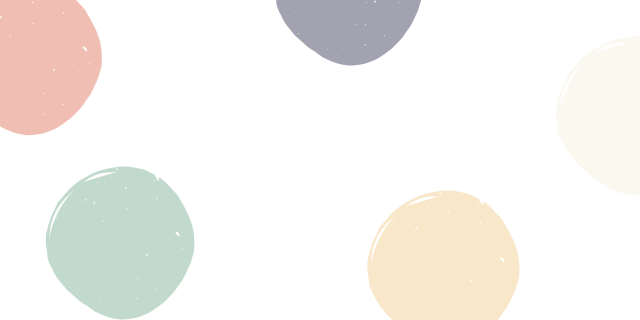
Give the GLSL for this background, as a WebGL 1 fragment shader.

```glsl
precision highp float;
// Five pastel paint dabs on white paper. Every dab shares one hand-cut outline
// (a circle bent by angular harmonics) with dry-brush gaps and hashed flecks.
// Canvas units: height is 1, width is 2. Inside a dab its mean radius is 1.

uniform vec2 u_resolution;

const vec3 PAPER = vec3(1.0);
const vec3 CORAL = vec3(0.941, 0.747, 0.698);
const vec3 SLATE = vec3(0.635, 0.637, 0.690);
const vec3 IVORY = vec3(0.984, 0.973, 0.941);
const vec3 SAGE  = vec3(0.761, 0.853, 0.808);
const vec3 SAND  = vec3(0.973, 0.906, 0.788);

const float EDGE_ROUGHNESS = 0.012;
const float EDGE_GRAIN = 9.0;
const float FLECK_CELL = 0.13;
const float FLECK_DENSITY = 0.17;
const float FLECK_MIN = 0.003;
const float FLECK_MAX = 0.014;
const vec2 DRY_PATCH = vec2(-0.30, -0.87);   // spot with crowded flecks

vec2 hash22(vec2 p) {
  vec3 q = fract(vec3(p.xyx) * vec3(0.1031, 0.1030, 0.0973));
  q += dot(q, q.yzx + 33.33);
  return fract((q.xx + q.yz) * q.zy);
}

float valueNoise(vec2 p) {
  vec2 i = floor(p), f = fract(p);
  f = f * f * (3.0 - 2.0 * f);
  float low  = mix(hash22(i).x, hash22(i + vec2(1.0, 0.0)).x, f.x);
  float high = mix(hash22(i + vec2(0.0, 1.0)).x, hash22(i + 1.0).x, f.x);
  return mix(low, high, f.y);
}

float coverage(float distanceToEdge, float pixel) {
  return 1.0 - smoothstep(-0.7 * pixel, 0.7 * pixel, distanceToEdge);
}

// One cosine and sine pair of the outline
float harmonic(float angle, float order, vec2 amount) {
  return dot(amount, vec2(cos(order * angle), sin(order * angle)));
}

float outline(vec2 p) {
  float a = atan(p.y, p.x);
  float radius = 1.0
    + harmonic(a, 1.0, vec2(-0.003, 0.019))
    + harmonic(a, 2.0, vec2(-0.014, -0.004))
    + harmonic(a, 3.0, vec2(-0.012, 0.008))
    + harmonic(a, 4.0, vec2(0.015, 0.001))
    + harmonic(a, 5.0, vec2(0.004, -0.006));
  radius += EDGE_ROUGHNESS * (valueNoise(p * EDGE_GRAIN + 40.0) - 0.5);
  return length(p) - radius;
}

// Tapered, bowed stroke from a to b
float stroke(vec2 p, vec2 a, vec2 b, float bow, float halfWidth) {
  vec2 axis = normalize(b - a);
  float t = dot(p - a, axis) / distance(a, b);
  float taper = 4.0 * t * (1.0 - t);
  float across = dot(p - a, vec2(-axis.y, axis.x));
  return abs(across - bow * taper) - halfWidth * taper;
}

float brushGaps(vec2 p) {
  float d = stroke(p, vec2(-0.49, 0.835), vec2(-0.08, 0.955), 0.022, 0.021);
  d = min(d, stroke(p, vec2(-0.66, 0.69), vec2(-0.965, 0.08), -0.062, 0.016));
  d = min(d, stroke(p, vec2(0.46, 0.97), vec2(0.515, 0.84), 0.0, 0.018));
  return min(d, stroke(p, vec2(0.735, 0.155), vec2(0.79, 0.09), 0.008, 0.015));
}

// Scattered specks, one at most in each grid cell
float flecks(vec2 p, float pixel) {
  vec2 cell = floor(p / FLECK_CELL);
  vec2 place = hash22(cell + 71.0);
  vec2 trait = hash22(cell + 137.0);
  vec2 center = (cell + 0.2 + 0.6 * place) * FLECK_CELL;
  float crowd = 1.0 - smoothstep(0.08, 0.2, distance(center, DRY_PATCH));
  float present = step(trait.x, FLECK_DENSITY + 0.6 * crowd);
  float size = mix(FLECK_MIN, FLECK_MAX, trait.y * trait.y);
  return present * coverage(length(p - center) - size, pixel);
}

vec3 dab(vec3 base, vec2 uv, vec2 center, float radius, vec3 pigment) {
  vec2 p = (uv - center) / radius;
  float pixel = 1.0 / (u_resolution.y * radius);
  float paint = coverage(outline(p), pixel);
  paint *= 1.0 - coverage(brushGaps(p), pixel);
  paint *= 1.0 - 0.85 * flecks(p, pixel);
  return mix(base, pigment, paint);
}

void main() {
  vec2 uv = gl_FragCoord.xy / u_resolution.y;
  vec3 color = PAPER;
  color = dab(color, uv, vec2(0.086, 0.818), 0.234, CORAL);
  color = dab(color, uv, vec2(1.091, 1.031), 0.2295, SLATE);
  color = dab(color, uv, vec2(1.982, 0.637), 0.2406, IVORY);
  color = dab(color, uv, vec2(0.3776, 0.2396), 0.2315, SAGE);
  color = dab(color, uv, vec2(1.388, 0.159), 0.237, SAND);
  gl_FragColor = vec4(color, 1.0);
}
```
